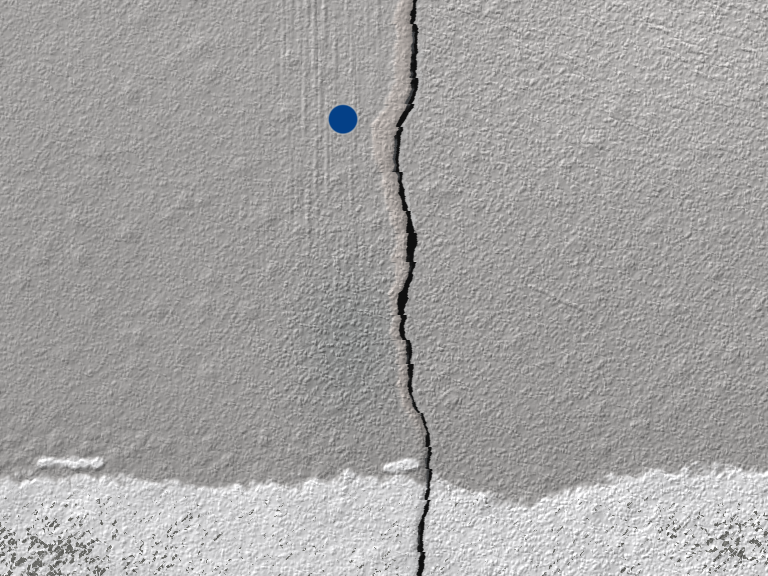
This texture is drawn by a Shadertoy shader. Its source:

```glsl
vec2 hash2(vec2 p) {
    return fract(sin(vec2(dot(p, vec2(127.1, 311.7)), dot(p, vec2(269.5, 183.3)))) * 43758.5);
}

float blob(vec2 p, vec2 center, vec2 size) {
    vec2 k = (p - center) / size;
    return exp(-dot(k, k));
}

float hump(float x, float center, float width) {
    return blob(vec2(x, 0.0), vec2(center, 0.0), vec2(width, 1.0));
}

float segment(vec2 p, vec2 a, vec2 b) {
    vec2 ab = b - a;
    return length(p - a - ab * clamp(dot(p - a, ab) / dot(ab, ab), 0.0, 1.0));
}

// Layered sines, roughly -1 to 1
float waves(vec2 p) {
    float sum = 0.0, amp = 0.6;
    for (int i = 0; i < 4; i++) {
        sum += amp * sin(p.x + 1.7 * sin(p.y * 0.8)) * cos(p.y + sin(p.x * 0.7));
        p = mat2(1.6, 1.2, -1.2, 1.6) * p + 1.3;
        amp *= 0.6;
    }
    return sum;
}

// Cellular grains; a higher rarity leaves fewer tall ones
float grains(vec2 p, float rarity) {
    float top = 0.0;
    for (int k = 0; k < 9; k++) {
        vec2 id = floor(p) + vec2(k % 3, k / 3) - 1.0;
        float d = length(p - id - hash2(id));
        top = max(top, pow(hash2(id + 7.3).x, rarity) * smoothstep(0.85, 0.0, d));
    }
    return top;
}

float crackX(float y) {
    float t = 1.0 - y;
    float x = 0.719 - 0.029 * smoothstep(0.15, 0.24, t) + 0.024 * smoothstep(0.29, 0.41, t);
    x += -0.016 * smoothstep(0.46, 0.53, t) + 0.013 * smoothstep(0.57, 0.61, t);
    x += 0.033 * smoothstep(0.66, 0.77, t) - 0.013 * smoothstep(0.85, 0.92, t);
    return x + 0.005 * (fract(y * 17.0 + 0.3 * sin(y * 31.0)) - 0.5) + 0.002 * waves(vec2(y * 190.0, 2.0));
}

float lipMask(vec2 p) {
    float t = 1.0 - p.y, side = crackX(p.y) - p.x;
    float width = 0.031 + 0.016 * hump(t, 0.22, 0.06) - 0.011 * smoothstep(0.45, 0.55, t);
    float outer = side - width - 0.006 * waves(p * 50.0);
    return smoothstep(0.006, -0.006, outer) * smoothstep(-0.003, 0.003, side) * smoothstep(0.2, 0.3, p.y);
}

float bandMask(vec2 p) {
    float crumble = 0.012 * waves(p * 48.0) + 0.016 * (grains(p * 50.0, 1.0) - 0.4);
    float edge = 0.17 - 0.042 * hump(p.x, 0.9, 0.11) - 0.014 * hump(p.x, 0.38, 0.13);
    edge += 0.016 * smoothstep(1.05, 1.2, p.x) + crumble;
    float lump = segment(p, vec2(0.08, 0.198), vec2(0.17, 0.195));
    lump = min(lump, segment(p, vec2(0.67, 0.187), vec2(0.72, 0.192))) - 0.4 * crumble;
    return max(smoothstep(0.012, -0.012, p.y - edge), smoothstep(0.014, 0.003, lump));
}

float relief(vec2 p) {
    float right = smoothstep(0.7, 0.76, p.x);
    float rough = 0.6 + 0.25 * right + 0.6 * blob(p, vec2(0.6, 0.42), vec2(0.14, 0.22));
    vec2 q = p + 0.003 * waves(p * 90.0);
    float h = rough * (grains(q * 165.0, 1.0) + 0.8 * grains(q * 95.0, 2.0));
    h += 1.3 * grains(q * 34.0, 8.0) + 0.3 * waves(p * 30.0);

    // Trowel strokes: vertical at left of the crack, slanted at right
    float upright = hump(p.x, 0.57, 0.13) * smoothstep(0.25, 0.75, p.y);
    h += 0.9 * upright * grains(vec2(p.x * 130.0, p.y * 7.0), 1.5);
    vec2 slant = vec2(dot(q, vec2(0.92, -0.39)) * 16.0, dot(q, vec2(0.39, 0.92)) * 110.0);
    h += right * smoothstep(0.4, 0.95, p.y) * grains(slant, 1.8);
    float scratch = segment(p, vec2(0.92, 0.505), vec2(1.03, 0.455));
    h += 0.8 * smoothstep(0.006, 0.0, scratch + 0.002 * waves(p * 90.0));

    // Clotted plaster above the band and at the upper right
    float clots = hump(p.y, 0.22, 0.05) * smoothstep(0.75, 0.45, p.x);
    clots += blob(p, vec2(0.94, 0.89), vec2(0.07, 0.06)) + blob(p, vec2(0.97, 0.71), vec2(0.05, 0.03));
    return h + 1.5 * clots * grains(q * 50.0, 2.0) + 1.4 * bandMask(p) + lipMask(p);
}

void mainImage(out vec4 fragColor, in vec2 fragCoord) {
    vec2 p = fragCoord / iResolution.y;
    float px = 1.0 / iResolution.y, t = 1.0 - p.y;

    // Painted wall with broad tonal drift
    float tone = 0.6 + 0.01 * waves(p * 5.0) + 0.06 * blob(p, vec2(1.2, 1.0), vec2(0.45, 0.35));
    tone += 0.025 * smoothstep(0.4, 1.0, p.y) - 0.02 * hump(p.y, 0.22, 0.1);
    vec3 color = tone * vec3(1.01, 0.998, 0.99);
    color -= 0.06 * blob(p, vec2(0.61, 0.41), vec2(0.09, 0.13)) * vec3(1.2, 1.0, 0.95);
    color = mix(color, vec3(0.68, 0.65, 0.632), 0.8 * lipMask(p));

    // Pale lower band with grime
    float band = bandMask(p);
    color = mix(color, vec3(0.81, 0.81, 0.815) + 0.04 * waves(p * 22.0), band);
    float grime = blob(p, vec2(0.08, 0.03), vec2(0.17, 0.07)) + 0.7 * blob(p, vec2(1.28, 0.06), vec2(0.18, 0.06));
    grime += 0.3 + 0.3 * waves(p * 20.0);
    float speck = grains(p * 130.0 + waves(p * 110.0), 1.5);
    float dirt = smoothstep(0.58, 0.8, speck * 0.7 + grime * 0.42) * smoothstep(0.17, 0.12, p.y);
    color = mix(color, vec3(0.3, 0.3, 0.28), 0.8 * dirt * band);

    // Light from the upper left
    float slope = relief(p) - relief(p + vec2(-0.0018, 0.0022));
    color *= 1.0 + 0.44 * clamp(slope, -0.85, 0.8);

    // Crack with ragged width, grey ledges and a chipped right edge
    float side = p.x - crackX(p.y);
    float halfWidth = 0.0042 + 0.004 * hump(t, 0.42, 0.025) + 0.005 * hump(t, 0.52, 0.018);
    halfWidth += 0.002 * hump(t, 0.17, 0.05) - 0.0015 * hump(t, 0.75, 0.1) + 0.002 * waves(vec2(p.y * 120.0, 5.0));
    float chip = 0.3 + 0.6 * hump(t, 0.38, 0.06) + 0.3 * hump(t, 0.18, 0.05);
    float chipWidth = 0.009 + 0.008 * waves(p * 70.0);
    color = mix(color, vec3(0.78), chip * smoothstep(chipWidth + 0.004, chipWidth, side) * step(0.0, side));
    color *= 1.0 - 0.2 * hump(side, -0.004, 0.009);
    float ledge = smoothstep(0.0, 0.5, waves(vec2(p.y * 35.0, 1.0))) * smoothstep(0.001, -0.002, side);
    vec3 depth = mix(vec3(0.06), vec3(0.31, 0.32, 0.33), 0.8 * ledge);
    color = mix(color, depth, smoothstep(px, -px, abs(side) - halfWidth));

    // Round blue marker with a thin pale rim
    float disc = length(p - vec2(0.5955, 0.793));
    color = mix(color, vec3(0.7), 0.7 * smoothstep(px, -px, disc - 0.0275));
    color = mix(color, vec3(0.015, 0.25, 0.53), smoothstep(px, -px, disc - 0.0248));
    fragColor = vec4(clamp(color, 0.0, 1.0), 1.0);
}
```
